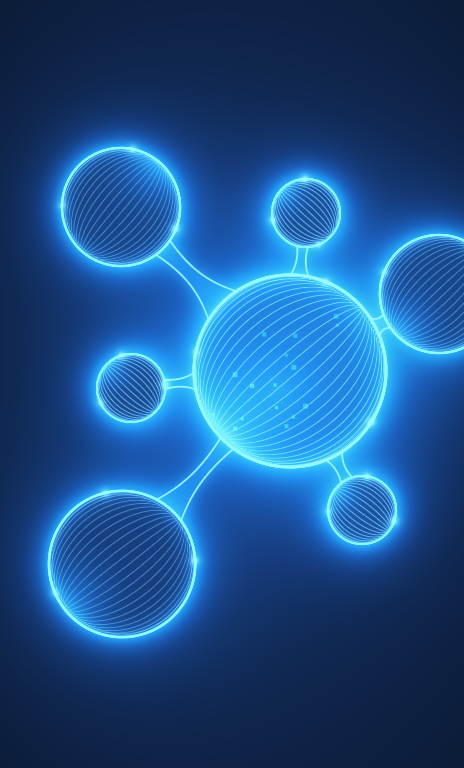
Write a WebGL 1 fragment shader that draws this background.

```glsl
precision highp float;
// A glowing molecule on navy: one large sphere joined to six satellites by pinched arms.
// Spheres carry meridian lines, bright rims and sparks. Shapes add to a light level,
// which a colour ramp turns into blue, and to a line amount, which is drawn in pale cyan.

uniform vec2 u_resolution;

const vec2 CORE = vec2(0.3776, 0.517);
const float CORE_RADIUS = 0.125;

float hash(vec2 p) {
  return fract(sin(dot(p, vec2(127.1, 311.7))) * 43758.5453);
}

// Antialiased line of half width w at signed distance d.
float stroke(float d, float w, float px) {
  return clamp((w - abs(d)) / px + 0.5, 0.0, 1.0);
}

float screen(float a, float b) {
  return 1.0 - (1.0 - min(a, 1.0)) * (1.0 - min(b, 1.0));
}

// Light level 0..1 to colour, from navy to cyan.
vec3 ramp(float level) {
  float s = clamp(level, 0.0, 1.0) * 5.0;
  vec3 c = mix(vec3(0.06, 0.145, 0.29), vec3(0.09, 0.25, 0.52), clamp(s, 0.0, 1.0));
  c = mix(c, vec3(0.11, 0.39, 0.77), clamp(s - 1.0, 0.0, 1.0));
  c = mix(c, vec3(0.13, 0.59, 0.96), clamp(s - 2.0, 0.0, 1.0));
  c = mix(c, vec3(0.18, 0.75, 0.98), clamp(s - 3.0, 0.0, 1.0));
  return mix(c, vec3(0.41, 0.94, 0.99), clamp(s - 4.0, 0.0, 1.0));
}

// Great circles through two poles on the limb; q is in sphere radii.
float meridians(vec2 q, float radius, vec2 pole, float count, float px) {
  float u = dot(q, pole);
  float v = dot(q, vec2(-pole.y, pole.x));
  float depth = sqrt(max(1.0 - dot(q, q), 0.0001));
  float k = clamp(v / sqrt(max(1.0 - u * u, 0.0001)), -1.0, 1.0);
  float spacing = 3.14159 / count * depth * radius;
  float d = (fract(asin(k) * count / 3.14159) - 0.5) * spacing;
  return stroke(d, 0.0007, px) * smoothstep(0.8, 2.2, spacing / px);
}

// Three sparks around a rim, starting at the given angle.
float sparks(vec2 p, float radius, float start) {
  float sum = 0.0;
  for (int i = 0; i < 3; i++) {
    float a = start + 1.75 * float(i);
    float d = length(p - radius * vec2(cos(a), sin(a)));
    sum += exp(-d / 0.0035) * (1.0 - 0.2 * float(i));
  }
  return sum;
}

// state = (light level, line amount); halo = (near, wide) glow strengths.
vec2 sphere(vec2 state, vec2 p, float radius, float tilt, float count, float fill,
            float lineGain, vec2 halo, float sparkStart, float px) {
  float d = length(p) - radius;
  vec2 q = p / radius;
  vec2 pole = vec2(cos(tilt), sin(tilt));
  float inside = clamp(0.5 - d / px, 0.0, 1.0);
  float away = max(d, 0.0);
  float glow = halo.x * exp(-away / 0.016) + halo.y * exp(-away / (radius * 0.75));
  float body = fill + 0.4 * exp(min(d, 0.0) / (0.1 * radius));
  body += 0.3 * exp(-3.0 * dot(q - pole, q - pole));
  float lines = lineGain * meridians(q, radius, pole, count, px);
  lines += 0.3 * stroke(d + radius * 0.045, 0.0006, px);
  state.x = mix(screen(state.x, glow), body, inside);
  state.y = mix(state.y, lines, inside);
  float rim = stroke(d, 0.001 + 0.007 * radius, px);
  float spark = sparks(p, radius, sparkStart);
  state.x += 0.5 * rim + 0.5 * spark;
  state.y = max(state.y, rim * (0.55 + 2.5 * radius)) + spark;
  return state;
}

// Two concave strands from the core rim to a satellite rim.
// flare = (waist, extra at core, extra at satellite) half widths.
vec2 arm(vec2 state, vec2 p, vec2 centre, float radius, vec3 flare, float px) {
  vec2 span = centre - CORE;
  vec2 axis = normalize(span);
  vec2 q = p - CORE;
  float u = dot(q, axis);
  float v = dot(q, vec2(-axis.y, axis.x));
  float fromCore = length(q) - CORE_RADIUS;
  float fromSat = length(p - centre) - radius;
  float t = clamp(fromCore / max(fromCore + fromSat, 0.0001), 0.0, 1.0);
  float width = flare.x + flare.y * pow(1.0 - t, 3.0) + flare.z * t * t * t;
  float d = abs(v) - width;
  float mask = step(0.0, fromCore) * step(0.0, fromSat) * step(0.0, u) * step(u, length(span));
  float glow = 0.35 * exp(-max(d, 0.0) / 0.012);
  state.x = screen(state.x, glow * mask);
  state.y = max(state.y, 0.9 * stroke(d, 0.0012, px) * mask);
  return state;
}

vec2 satellite(vec2 state, vec2 p, vec2 centre, float radius, vec3 flare, float tilt,
               float fill, float sparkStart, float px) {
  float small = 1.0 - smoothstep(0.045, 0.07, radius);
  state = arm(state, p, centre, radius, flare, px);
  return sphere(state, p - centre, radius, tilt, mix(26.0, 20.0, small), fill,
                mix(0.35, 0.55, small), vec2(0.5, 0.23), sparkStart, px);
}

// Square motes scattered inside the core, denser below its centre.
float motes(vec2 p) {
  vec2 g = p * 75.0;
  vec2 cell = floor(g);
  vec2 offset = 0.3 + 0.4 * vec2(hash(cell + 3.0), hash(cell + 9.0));
  vec2 away = abs(fract(g) - offset);
  float size = 0.08 + 0.12 * hash(cell + 5.0);
  float chance = 0.35 * exp(-length(p + vec2(0.03, 0.03)) / 0.05);
  return step(hash(cell), chance) * (1.0 - smoothstep(size, size + 0.1, max(away.x, away.y)));
}

void main() {
  float px = 1.0 / u_resolution.y;
  vec2 p = gl_FragCoord.xy * px;

  // Core, with a soft light around its middle.
  vec2 core = p - CORE;
  vec2 state = sphere(vec2(0.0), core, CORE_RADIUS, 3.85, 27.0, 0.44, 0.6,
                      vec2(0.42, 0.44), -0.56, px);
  float within = 1.0 - smoothstep(CORE_RADIUS - 0.01, CORE_RADIUS, length(core));
  state.x += within * (0.22 * exp(-length(core + vec2(0.015, 0.025)) / 0.07) + 0.25 * motes(core));

  // Satellites, clockwise from the upper left.
  state = satellite(state, p, vec2(0.1576, 0.7305), 0.0768, vec3(0.006, 0.02, 0.007), 0.87, 0.24, -0.38, px);
  state = satellite(state, p, vec2(0.3984, 0.7227), 0.0443, vec3(0.005, 0.007, 0.002), 2.4, 0.27, 1.6, px);
  state = satellite(state, p, vec2(0.5716, 0.6172), 0.0768, vec3(0.007, 0.006, 0.003), 3.9, 0.27, -0.74, px);
  state = satellite(state, p, vec2(0.4714, 0.3359), 0.0443, vec3(0.005, 0.007, 0.003), 2.5, 0.32, -0.33, px);
  state = satellite(state, p, vec2(0.1589, 0.2656), 0.0951, vec3(0.005, 0.006, 0.016), 3.8, 0.2, 0.05, px);
  state = satellite(state, p, vec2(0.1706, 0.4948), 0.0443, vec3(0.004, 0.007, 0.002), 2.4, 0.27, 0.1, px);

  // Colour, vignette and pale lines.
  vec2 edge = (gl_FragCoord.xy / u_resolution - 0.5) * 2.0;
  vec3 colour = ramp(state.x) * (1.0 - 0.13 * dot(edge, edge) * (1.0 - min(state.x, 1.0)));
  colour = mix(colour, vec3(0.62, 0.98, 1.0), clamp(state.y, 0.0, 1.0));
  gl_FragColor = vec4(colour, 1.0);
}
```
